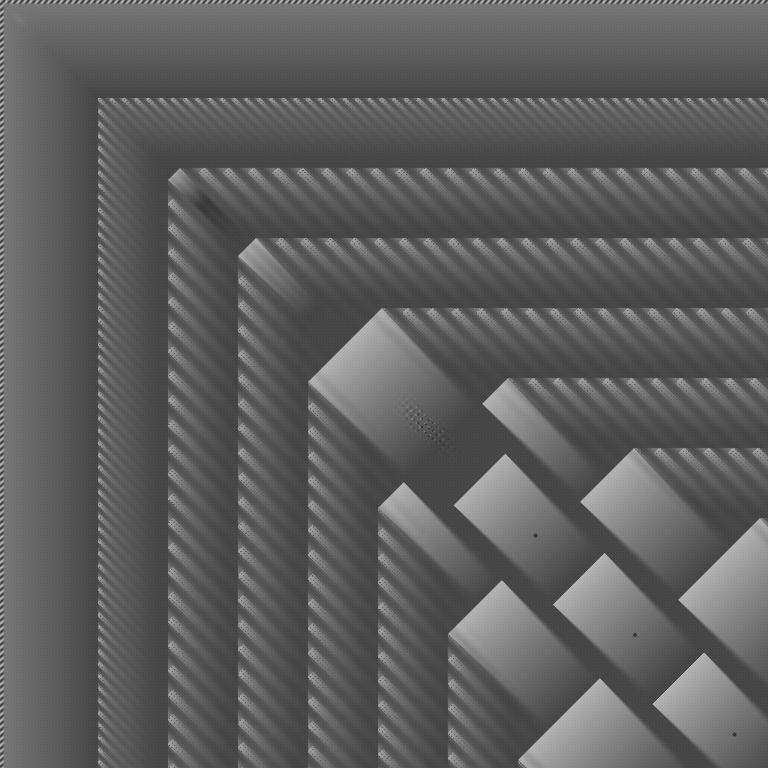
A WebGL 1 fragment shader for this background:

```glsl
precision highp float;
uniform vec2 u_resolution;

// Lengths are in design units, with SIDE units across the canvas.
const float SIDE = 768.0;
const float TAU = 6.2831853;
const float FIRST_EDGE = 98.0;    // inner end of the plain frame
const float BAND_STEP = 70.0;     // depth of each stepped band
const float TOOTH_PERIOD = 24.55;
const float TOOTH_SHIFT = 3.4;    // tooth offset from band to band
const float SIDE_INNER = 78.0;    // inner limit of the side blocks
const float CENTRE_HALF = 52.0;   // half width of the central blocks
const float CENTRE_START = 959.0;
const float CENTRE_STEP = 199.0;
const float SHADOW = 0.275;
const float BASE = 0.385;
const float FRAME_LIGHT = 0.475;
const float BLOCK_LIGHT = 0.71;
const float GRAIN = 0.014;

float pixel; // size of a pixel in design units

float edgeMask(float distanceInside) {
  return smoothstep(-0.7 * pixel, 0.7 * pixel, distanceInside);
}

// Sparse fine dots from two crossed waves.
float speckle(vec2 p) {
  float wave = sin(p.x * 1.27 + 0.6 * sin(p.y * 0.7)) * sin(p.y * 1.41);
  return smoothstep(0.55, 0.8, wave);
}

// Bright slanted teeth along a band edge, trailing into soft streaks.
float bandTone(vec2 p, float depth, float slant, float period) {
  float cell = fract(slant / period);
  float stripe = 0.5 - 0.5 * cos(TAU * (cell - 0.25));
  float front = edgeMask(2.0 * depth + (cell - 1.0) * period + 2.0);
  float tooth = smoothstep(0.3, 0.65, stripe) * front * step(0.5, cell);
  float tone = mix(BASE, SHADOW, smoothstep(5.0, BAND_STEP, depth));
  tone += 0.17 * (stripe - 0.5) * exp(-depth / (period * 1.2));
  tone += 0.22 * tooth * exp(-depth / (period * 0.42));
  float dots = tooth * exp(-depth / (period * 0.5)) * speckle(p);
  return tone - 0.28 * dots;
}

// Light falls off away from the leading edge of a block.
float blockTone(float travel, float fadeLength) {
  float fade = clamp(travel / fadeLength, 0.0, 1.0);
  return mix(BLOCK_LIGHT, SHADOW, pow(fade, 0.85));
}

// Sides are crisp at the leading edge and blur along the block.
float sideMask(float inside, float travel) {
  float blur = 0.7 * pixel + 0.07 * clamp(travel, 0.0, 200.0);
  return smoothstep(-0.3 * blur, blur, inside);
}

void main() {
  vec2 uv = gl_FragCoord.xy / u_resolution;
  vec2 p = vec2(uv.x, 1.0 - uv.y) * SIDE;
  pixel = SIDE / min(u_resolution.x, u_resolution.y);

  // Fold across the diagonal.
  float depth = min(p.x, p.y);
  float along = max(p.x, p.y);
  float across = along - depth;
  float diagonal = along + depth;

  // Plain frame with a fine beaded rim
  float tone = mix(FRAME_LIGHT, SHADOW, clamp(depth / FIRST_EDGE, 0.0, 1.0));
  float bead = sin(along * TAU / 6.1 + depth * 0.8);
  tone += 0.24 * bead * (1.0 - smoothstep(2.5, 5.0, depth));
  tone += 0.06 * exp(-across / 5.0) * exp(-abs(diagonal - 40.0) / 14.0);

  // Stepped bands, each with a block where its corner is cut off
  for (int i = 0; i < 7; i++) {
    float k = float(i) - 1.0;
    float edge = FIRST_EDGE + BAND_STEP * float(i);
    float period = i == 0 ? 0.5 * TOOTH_PERIOD : TOOTH_PERIOD;
    float phase = i == 0 ? 2.5 : 9.0 + TOOTH_SHIFT * k;
    float cut = i == 0 ? 0.0 : max(56.0 * k - 38.0, 12.0);
    float bandDepth = depth - edge;
    float band = bandTone(p, max(bandDepth, 0.0), across + edge - phase, period);
    float bandMask = edgeMask(bandDepth);
    if (i > 0) bandMask *= smoothstep(-3.0, 3.0, across - cut);
    tone = mix(tone, band, bandMask);

    if (i > 0) {
      float travel = diagonal - 2.0 * edge - cut;
      float inner = i > 3 ? SIDE_INNER : -1000.0;
      float inside = min(across - inner, cut - across);
      float mask = edgeMask(travel) * sideMask(inside, travel);
      float block = blockTone(travel, min(60.0 + 70.0 * k, 195.0));
      // Faint grooves run off the notched outer shoulder.
      float groove = sin(across * TAU / TOOTH_PERIOD);
      float shoulder = smoothstep(cut - 38.0, cut, across);
      block -= 0.05 * shoulder * (1.0 + groove) * exp(-travel * travel / 8000.0);
      tone = mix(tone, block, mask);
    }
  }

  // Repeated blocks down the diagonal
  float centreTravel = diagonal - CENTRE_START;
  float travel = mod(centreTravel, CENTRE_STEP);
  float centre = blockTone(travel, 190.0);
  float pit = length(vec2(across, travel - 112.0));
  centre -= 0.22 * (1.0 - smoothstep(1.5, 4.0, pit));
  float centreMask = edgeMask(centreTravel) * sideMask(CENTRE_HALF - across, travel);
  tone = mix(tone, centre, centreMask);

  // Small rough patch in the tail of the large corner block
  float patchMask = exp(-pow((diagonal - 850.0) / 38.0, 2.0) - pow(across / 14.0, 2.0));
  tone += 0.16 * patchMask * (speckle(p * 0.55) - speckle(p.yx * 0.6 + 2.0));

  // Fine checked grain
  vec2 check = floor(uv * 512.0);
  tone += GRAIN * (2.0 * mod(check.x + check.y, 2.0) - 1.0);

  gl_FragColor = vec4(vec3(clamp(tone, 0.0, 1.0)), 1.0);
}
```
